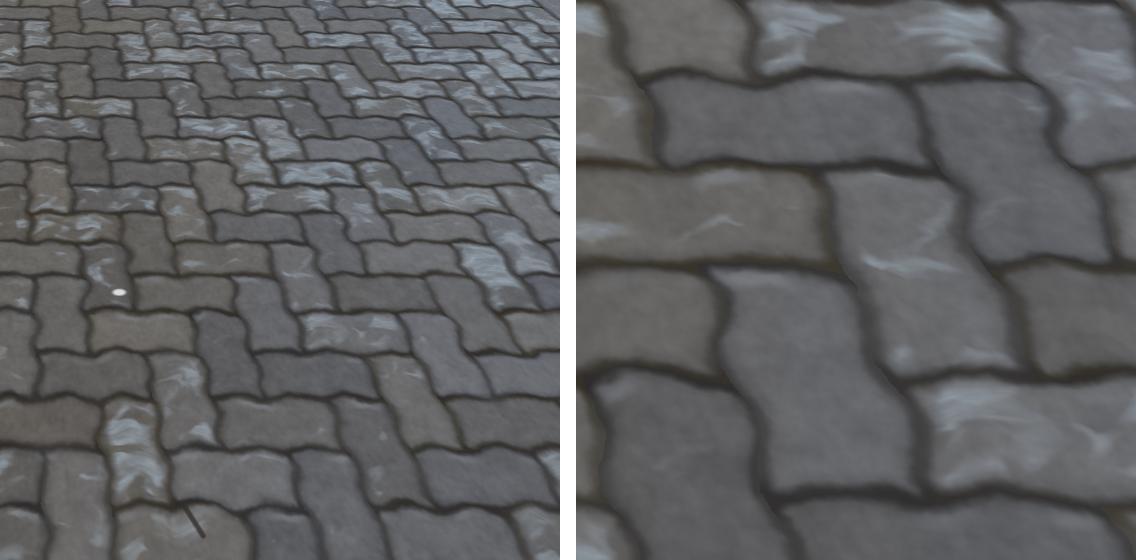
Left, the full canvas; right, a detail of the centre.
Write a Shadertoy shader that draws this texture.

```glsl
vec2 hash2(vec2 p) {
    vec3 a = fract(p.xyx * vec3(0.1031, 0.1030, 0.0973));
    a += dot(a, a.yzx + 33.33);
    return fract((a.xx + a.yz) * a.zy);
}

float gradientDot(vec2 cell, vec2 offset) {
    return dot(hash2(cell) * 2.0 - 1.0, offset);
}

float gradientNoise(vec2 p) {
    vec2 i = floor(p), f = fract(p);
    vec2 w = f * f * f * (f * (f * 6.0 - 15.0) + 10.0);
    vec2 e = vec2(0, 1);
    return mix(mix(gradientDot(i, f), gradientDot(i + e.yx, f - e.yx), w.x),
               mix(gradientDot(i + e, f - e), gradientDot(i + 1.0, f - 1.0), w.x), w.y);
}

float fbm(vec2 p) {
    float sum = 0.0, amp = 1.0;
    for (int i = 0; i < 3; i++) {
        sum += amp * gradientNoise(p);
        p = p * 2.03 + 17.3;
        amp *= 0.5;
    }
    return sum;
}

float segment(vec2 p, vec2 a, vec2 b) {
    vec2 d = b - a;
    return length(p - a - d * clamp(dot(p - a, d) / dot(d, d), 0.0, 1.0));
}

// Herringbone of 2 x 1 pavers: gives the lower left corner and the size
void findPaver(vec2 q, out vec2 corner, out vec2 size) {
    vec2 cell = floor(q);
    float step4 = mod(cell.x - cell.y, 4.0);
    bool lying = step4 < 2.0;
    corner = cell - (lying ? vec2(step4, 0) : vec2(0, 3.0 - step4));
    size = lying ? vec2(2, 1) : vec2(1, 2);
}

void mainImage(out vec4 fragColor, in vec2 fragCoord) {
    vec2 p = fragCoord / iResolution.xy;

    // Ground plane in perspective, one unit per paver width
    float nearness = 1.703 - p.y;
    vec2 ground = vec2(13.8 * p.x / nearness + 0.31, 23.18 / nearness + 0.59);
    float blur = 0.5 * max(fwidth(ground.x), fwidth(ground.y));

    // Wavy interlocking edges, roughened
    vec2 q = ground + 0.05 * sin(6.283 * ground.yx + vec2(0.6, 1.9));
    q += 0.13 * vec2(gradientNoise(ground * 1.7), gradientNoise(ground * 1.7 + 41.0));
    q += 0.04 * vec2(fbm(ground * 5.0), fbm(ground * 5.0 + 23.0));

    vec2 corner, size;
    findPaver(q, corner, size);
    vec2 local = q - corner;
    vec2 id = hash2(corner + 7.0);
    vec2 id2 = hash2(corner + 91.0);

    // Rounded paver outline: positive depth is inside
    vec2 box = abs(local - 0.5 * size) - 0.5 * size + 0.13;
    float depth = 0.13 - length(max(box, 0.0)) - min(max(box.x, box.y), 0.0);

    // Dull stone, browner on the left, bluer in the far right
    float sky = smoothstep(0.75, 1.8, p.x * 0.7 + p.y);
    vec3 color = mix(vec3(0.385, 0.375, 0.365), vec3(0.40, 0.405, 0.42), smoothstep(0.0, 0.8, p.x));
    color += 0.06 * (id.x - 0.5) + vec3(0.01, 0, -0.02) * (id2.x - 0.4);
    color += 0.045 * fbm(ground * 2.5) + 0.03 * fbm(ground * vec2(9, 7));
    color += vec3(0.025, 0.04, 0.055) * sky;

    // Worn, wet patches that mirror the sky on some pavers
    vec2 grain = local * vec2(1.3, 1.9) + id * 60.0;
    float wear = fbm(grain + 0.4 * gradientNoise(grain * 1.7));
    float gloss = (id2.y - 0.72) * 0.9 + 0.22 * sky;
    float patches = smoothstep(0.02, 0.42, wear + gloss) * smoothstep(0.03, 0.2, depth);
    float streaks = 0.7 + 0.6 * fbm(grain * vec2(1.8, 3.5));
    vec3 skyColor = mix(vec3(0.58, 0.62, 0.66), vec3(0.64, 0.72, 0.78), id.y * p.y);
    color = mix(color, skyColor, clamp(patches * streaks, 0.0, 1.0) * 0.85);

    // Pale rim on the far edge of each paver
    float farEdge = size.y - local.y;
    float rim = smoothstep(0.06, 0.13, farEdge) * smoothstep(0.27, 0.14, farEdge);
    rim *= smoothstep(-0.1, 0.4, gradientNoise(ground * vec2(1.6, 1.0) + 5.0));
    color = mix(color, vec3(0.56, 0.58, 0.61), rim * 0.5);

    // Dark joints, stronger where they run across the view
    float across = smoothstep(0.25, 0.05, min(local.y, farEdge));
    float width = 0.055 + 0.05 * gradientNoise(ground * 2.3 + 11.0);
    float joint = 1.0 - smoothstep(width - 0.045 - blur, width + 0.05 + blur, depth);
    float strength = mix(0.6, 0.95, across) * (0.85 + 0.4 * gradientNoise(ground * 1.3));
    vec3 jointColor = mix(vec3(0.19, 0.18, 0.18), vec3(0.23, 0.21, 0.16), id2.x * id2.x);
    color = mix(color, jointColor, clamp(joint * strength, 0.0, 1.0));
    color *= 1.0 - 0.12 * smoothstep(0.22, 0.04, depth);

    // Twig and white pebble
    float twig = segment(p, vec2(0.328, 0.098), vec2(0.363, 0.043));
    color = mix(color, vec3(0.2, 0.18, 0.17), 0.8 * smoothstep(0.007, 0.002, twig));
    float pebble = length((p - vec2(0.213, 0.478)) * vec2(1, 2));
    color = mix(color, vec3(0.85, 0.86, 0.87), smoothstep(0.016, 0.007, pebble));

    fragColor = vec4(color, 1.0);
}
```
